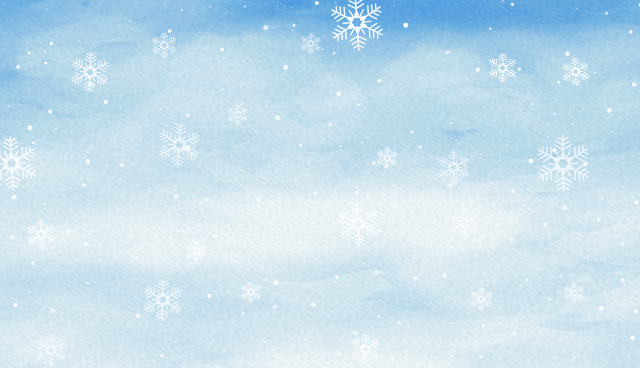
Write a Shadertoy shader that draws this background.

```glsl
#define WASH_VARIATION 1.3
#define WASH_SCALE vec2(1.4, 4.6)
#define WET_EDGE 0.75
#define CLOUD_PUFFS 8
#define CLOUD_LIFT 0.95
#define GRAIN_STRENGTH 0.042
#define GRAIN_SCALE vec2(75.0, 140.0)
#define FLAKE_COLUMNS 6
#define FLAKE_ROWS 4
#define FLAKE_RADIUS vec2(0.028, 0.088)
#define DOT_CELL 0.105
#define DOT_RADIUS vec2(0.0025, 0.0068)

vec2 hash2(vec2 p) {
    vec3 q = fract(p.xyx * vec3(0.1031, 0.1030, 0.0973));
    q += dot(q, q.yzx + 33.33);
    return fract((q.xx + q.yz) * q.zy);
}

float cornerSlope(vec2 cell, vec2 offset) {
    float angle = 6.2832 * hash2(cell + 57.0).x;
    return dot(vec2(cos(angle), sin(angle)), offset);
}

float gradientNoise(vec2 p) {
    vec2 i = floor(p), f = fract(p), e = vec2(1.0, 0.0);
    vec2 w = f * f * f * (f * (f * 6.0 - 15.0) + 10.0);
    return mix(mix(cornerSlope(i, f), cornerSlope(i + e, f - e), w.x),
               mix(cornerSlope(i + e.yx, f - e.yx), cornerSlope(i + 1.0, f - 1.0), w.x), w.y);
}

float fbm(vec2 p) {
    float sum = 0.0, amplitude = 1.0;
    for (int i = 0; i < 5; i++) {
        sum += amplitude * gradientNoise(p);
        p = mat2(1.9, 0.3, -0.3, 1.9) * p + 11.3;
        amplitude *= 0.55;
    }
    return sum;
}

// Pigment runs from pale (0) to deep blue (5)
vec3 pigmentColor(float pigment) {
    vec3 ramp[6] = vec3[6](vec3(0.88, 0.93, 0.95), vec3(0.78, 0.88, 0.93), vec3(0.70, 0.84, 0.91),
                           vec3(0.58, 0.77, 0.90), vec3(0.41, 0.68, 0.88), vec3(0.30, 0.60, 0.88));
    vec3 color = mix(ramp[0], ramp[1], clamp(pigment, -0.4, 1.0));
    for (int i = 2; i < 6; i++)
        color = mix(color, ramp[i], clamp(pigment - float(i - 1), 0.0, i == 5 ? 1.4 : 1.0));
    return color;
}

// Round cloud tops at mixed heights, crisp above and fading below
float cloudCover(vec2 p, float aspect) {
    float cover = 0.0, wobble = 0.03 * fbm(p * 8.0);
    for (int i = 0; i < CLOUD_PUFFS; i++) {
        vec2 h = hash2(vec2(float(i), 4.0)), look = hash2(vec2(float(i), 9.0));
        float radius = mix(0.08, 0.14, h.y);
        vec2 center = vec2((float(i) + h.x) / float(CLOUD_PUFFS) * aspect, mix(0.7, 0.85, look.x));
        float d = length((p - center) * vec2(0.85, 1.0)) - radius + wobble;
        float fade = smoothstep(center.y - radius, center.y + 0.8 * radius, p.y);
        cover = max(cover, mix(0.5, 1.0, look.y) * fade * (1.0 - smoothstep(-0.02, 0.012, d)));
    }
    return cover;
}

float washPigment(vec2 p, float aspect) {
    float u = p.x / aspect;
    vec2 warp = 0.12 * vec2(gradientNoise(p * 3.0), gradientNoise(p * 3.0 + 40.0));
    vec2 q = p + warp * vec2(1.0, 0.4);
    float deepSky = 0.7 + 2.1 * exp(-pow((u - 0.64) / 0.3, 2.0));
    float pigment = 1.9 * smoothstep(0.4, 0.85, p.y) + deepSky * smoothstep(0.78, 1.0, p.y);
    pigment += 0.4 * exp(-pow((p.y - 0.2) / 0.08, 2.0)) + 0.7 * pow(2.0 * u - 1.0, 2.0) - 0.1;
    pigment += WASH_VARIATION * fbm(q * WASH_SCALE + 3.7);
    // Dried pigment gathers on one side of drifting fronts
    for (int i = 0; i < 2; i++) {
        float k = float(i);
        float front = fbm(q * mix(vec2(1.1, 5.0), vec2(2.2, 7.0), k) + 21.0 + 14.0 * k);
        float patchy = smoothstep(-0.1, 0.35, gradientNoise(p * 2.3 + 9.0 + 17.0 * k));
        pigment += WET_EDGE * patchy * smoothstep(0.0, 0.06, front) * exp(-5.0 * max(front, 0.0));
    }
    return pigment - CLOUD_LIFT * cloudCover(p, aspect);
}

float segment(vec2 p, vec2 a, vec2 b) {
    vec2 pa = p - a, ba = b - a;
    return length(pa - ba * clamp(dot(pa, ba) / dot(ba, ba), 0.0, 1.0));
}

// Six folded arms of unit length with paired twigs around a pierced star
float flakeDistance(vec2 p, float turn) {
    float sector = 1.0472;
    float angle = mod(atan(p.y, p.x) + turn + 0.5 * sector, sector) - 0.5 * sector;
    vec2 q = length(p) * vec2(cos(angle), abs(sin(angle)));
    float d = segment(q, vec2(0.2, 0.0), vec2(0.97, 0.0)) - 0.024;
    for (int i = 0; i < 3; i++) {
        float start = 0.48 + 0.16 * float(i);
        float twig = 0.31 - 0.06 * float(i);
        d = min(d, segment(q, vec2(start, 0.0), vec2(start + 0.5 * twig, 0.87 * twig)) - 0.022);
    }
    float petal = abs(q.x - 0.27) * 0.5 + q.y - 0.085;
    d = min(d, max(petal, 0.14 - q.x));
    d = min(d, abs(length(q) - 0.21) - 0.04);
    return min(d, segment(q, vec2(0.18, 0.104), vec2(0.42, 0.242)) - 0.022);
}

float snowflakes(vec2 p, float aspect, float pixel) {
    float cover = 0.0;
    vec2 cell = vec2(aspect, 1.0) / vec2(FLAKE_COLUMNS, FLAKE_ROWS);
    for (int i = 0; i < FLAKE_COLUMNS * FLAKE_ROWS; i++) {
        vec2 id = vec2(i % FLAKE_COLUMNS, i / FLAKE_COLUMNS);
        vec2 place = hash2(id + 13.0), look = hash2(id + 71.0);
        float radius = mix(FLAKE_RADIUS.x, FLAKE_RADIUS.y, look.x * look.x);
        vec2 center = (id + 0.5 + 0.7 * (place - 0.5) + vec2(0.3 * mod(id.y, 2.0) - 0.15, 0.0)) * cell;
        vec2 local = (p - center) / radius;
        if (dot(local, local) > 1.5 || look.y < 0.12) continue;
        float d = flakeDistance(local, 0.5236 + 0.15 * (place.x - 0.5)) * radius;
        cover = max(cover, mix(0.6, 1.0, look.y) * (1.0 - smoothstep(-0.5 * pixel, 0.7 * pixel, d)));
    }
    return cover;
}

float snowDots(vec2 p, float cellSize, vec2 radii, float pixel) {
    vec2 id = floor(p / cellSize), place = hash2(id + 5.0), look = hash2(id + 29.0);
    float radius = mix(radii.x, radii.y, look.x);
    float d = length(p - (id + 0.1 + 0.8 * place) * cellSize) - radius;
    return step(0.2, look.y) * mix(0.65, 1.0, look.y) * (1.0 - smoothstep(-0.6 * pixel, 0.6 * pixel, d));
}

void mainImage(out vec4 fragColor, in vec2 fragCoord) {
    float pixel = 1.0 / iResolution.y, aspect = iResolution.x * pixel;
    vec2 p = fragCoord * pixel;
    vec3 color = pigmentColor(washPigment(p, aspect));
    // Paper tooth slanting down to the right
    vec2 slanted = mat2(0.82, 0.57, -0.57, 0.82) * p;
    color += GRAIN_STRENGTH * gradientNoise(slanted * GRAIN_SCALE) * vec3(1.2, 1.0, 0.8);
    // Falling snow
    float snow = max(snowDots(p, DOT_CELL, DOT_RADIUS, pixel),
                     0.6 * snowDots(p + 3.1, 0.8 * DOT_CELL, 0.45 * DOT_RADIUS, pixel));
    snow = max(snow, snowflakes(p, aspect, pixel));
    fragColor = vec4(mix(color, vec3(0.985, 0.992, 1.0), snow), 1.0);
}
```
